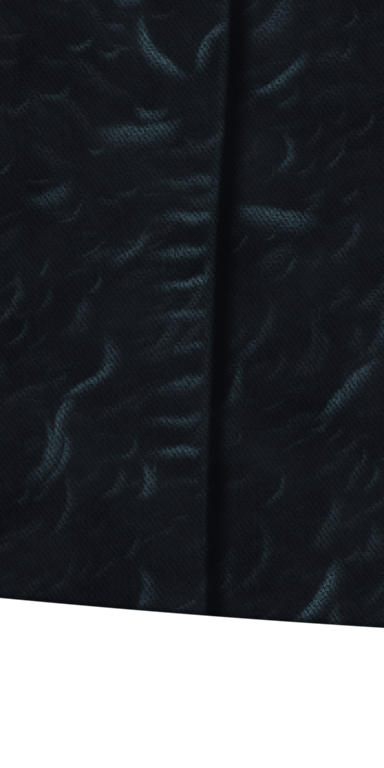
A WebGL 1 fragment shader for this texture:

```glsl
precision highp float;
// Dark crinkled woven cloth with a vertical pleat, hanging over a white ground.
uniform vec2 u_resolution;

const vec3 SHADOW = vec3(0.022, 0.027, 0.043);
const vec3 CLOTH = vec3(0.092, 0.104, 0.124);
const vec3 SHEEN = vec3(0.27, 0.39, 0.42);

float hash(vec2 p) {
  return fract(sin(dot(p, vec2(127.1, 311.7))) * 43758.55);
}

vec2 rotate(vec2 p, float angle) {
  float c = cos(angle), s = sin(angle);
  return vec2(c * p.x + s * p.y, c * p.y - s * p.x);
}

// Irregular smooth undulation made of layered sines, about -1 to 1.
float ripple(vec2 p) {
  float sum = 0.0, amp = 0.5;
  for (int i = 0; i < 4; i++) {
    sum += amp * sin(p.x + 1.7 * sin(p.y * 0.8)) * cos(p.y - 1.3 * sin(p.x * 0.7));
    p = rotate(p, 1.1) * 1.8 + 2.3;
    amp *= 0.6;
  }
  return sum;
}

// Bent highlight: crisp on its upper side, fading softly below.
float crease(vec2 p, vec2 center, float angle, float halfLength, float width, float bend) {
  vec2 q = rotate(p - center, angle);
  float along = q.x / halfLength;
  float across = q.y - bend * halfLength * (along * along - 0.3);
  float w = across > 0.0 ? width * 0.55 : width * 1.5;
  return exp(-across * across / (w * w)) * (1.0 - smoothstep(0.35, 1.15, abs(along)));
}

// Cellular scatter of creases whose direction follows a local lean.
float scatteredCreases(vec2 p, float scale, float lean, float seed) {
  vec2 g = p * scale, cell = floor(g);
  float light = 0.0;
  for (int j = -1; j <= 1; j++) {
    for (int i = -1; i <= 1; i++) {
      vec2 id = cell + vec2(float(i), float(j));
      float a = hash(id + seed), b = hash(id + seed + 17.3), c = hash(id + seed + 41.9);
      float angle = lean + (c - 0.5) * 1.5;
      float stroke = crease(g, id + vec2(a, b), angle, 0.35 + 0.4 * b, 0.06 + 0.08 * a, c - 0.5);
      light = max(light, stroke * (0.15 + 0.85 * c * c));
    }
  }
  return light;
}

// Stacked cross folds pulled toward the pleat.
float crossFolds(vec2 p, float pleatX) {
  float y = p.y - 0.16 * (p.x - 0.48) + 0.018 * ripple(p * vec2(13.0, 8.0));
  float phase = fract((y - 0.742) / 0.087 + 0.5) - 0.5;
  float band = exp(-phase * phase * (phase > 0.0 ? 60.0 : 22.0));
  float reach = smoothstep(0.34, 0.50, p.x) * (1.0 - smoothstep(-0.045, -0.01, p.x - pleatX));
  float span = smoothstep(0.68, 0.85, p.y) * (1.0 - smoothstep(1.45, 1.75, p.y));
  return band * reach * span * (0.65 + 0.5 * ripple(p * 15.0 + 4.0));
}

// Larger highlights that anchor the composition.
float mainCreases(vec2 p) {
  float light = crease(p, vec2(0.37, 1.67), 0.15, 0.12, 0.025, 0.15) * 0.8;
  light = max(light, crease(p, vec2(0.41, 1.87), -0.95, 0.11, 0.015, 0.3));
  light = max(light, crease(p, vec2(0.55, 1.89), 1.0, 0.09, 0.013, -0.2) * 0.8);
  light = max(light, crease(p, vec2(0.73, 1.80), 0.65, 0.10, 0.014, 0.2) * 0.8);
  light = max(light, crease(p, vec2(0.72, 1.44), -0.12, 0.11, 0.022, 0.1) * 0.8);
  light = max(light, crease(p, vec2(0.24, 1.02), 0.65, 0.10, 0.013, 0.1) * 0.8);
  light = max(light, crease(p, vec2(0.16, 0.91), 1.2, 0.08, 0.013, -0.2) * 0.8);
  light = max(light, crease(p, vec2(0.91, 0.99), 0.8, 0.12, 0.016, -0.1) * 0.8);
  return max(light, crease(p, vec2(0.83, 0.46), 0.95, 0.11, 0.018, 0.2));
}

// Fine twill threads with random breaks.
float weave(vec2 p) {
  vec2 thread = p * 210.0;
  float twill = 0.5 + 0.5 * sin(thread.x * 2.1 + thread.y * 1.5);
  return mix(hash(floor(thread)), twill, 0.4);
}

void main() {
  vec2 p = gl_FragCoord.xy / u_resolution.x;
  p.y *= 2.0 * u_resolution.x / u_resolution.y;
  float pixel = 1.0 / u_resolution.x;
  float pleatX = 0.545 + 0.042 * smoothstep(0.4, 2.1, p.y) + 0.02 * smoothstep(1.3, 2.0, p.y);
  float side = p.x - pleatX;

  // Creases lean down on the upper left and up elsewhere.
  vec2 warped = p + 0.016 * vec2(ripple(p * 11.0), ripple(p.yx * 12.0 + 3.0));
  float upperLeft = smoothstep(1.2, 1.7, p.y) * (1.0 - smoothstep(0.45, 0.65, p.x));
  float lean = mix(0.65, -0.65, upperLeft);
  float light = scatteredCreases(warped, 7.0, lean, 3.0) * 0.65;
  light = max(light, scatteredCreases(warped, 13.0, lean * 0.6, 29.0) * 0.42);
  light *= 0.65 + 0.5 * ripple(p * 7.0 + 1.0);
  light = max(light, mainCreases(warped) * 0.75);
  light = max(light, crossFolds(p, pleatX) * 0.85);

  // The pleat has a faint rounded lip and a deep shadow on its right.
  float shadow = smoothstep(-0.018, 0.0, side) * (1.0 - smoothstep(0.015, 0.065, side));
  float lip = exp(-pow((side + 0.022) / 0.012, 2.0)) * smoothstep(0.4, 1.0, p.y);
  light = max(light * (1.0 - 0.9 * shadow), lip * 0.13);

  float grain = weave(p);
  float tone = 0.72 + 0.25 * ripple(warped * 9.0) + 0.38 * (grain - 0.5);
  tone *= 1.0 - 0.7 * shadow;
  vec3 color = mix(SHADOW, CLOTH, clamp(tone, 0.0, 1.25));
  color = mix(color, SHEEN, clamp(light * (0.22 + 0.95 * grain), 0.0, 0.9));

  // Gently curved hem with a thin dark edge.
  float hem = 0.443 - 0.095 * p.x + 0.017 * p.x * p.x;
  color *= mix(0.65, 1.0, smoothstep(0.0, 0.018, p.y - hem));
  float cloth = smoothstep(-pixel, pixel, p.y - hem);
  gl_FragColor = vec4(mix(vec3(1.0), color, cloth), 1.0);
}
```
